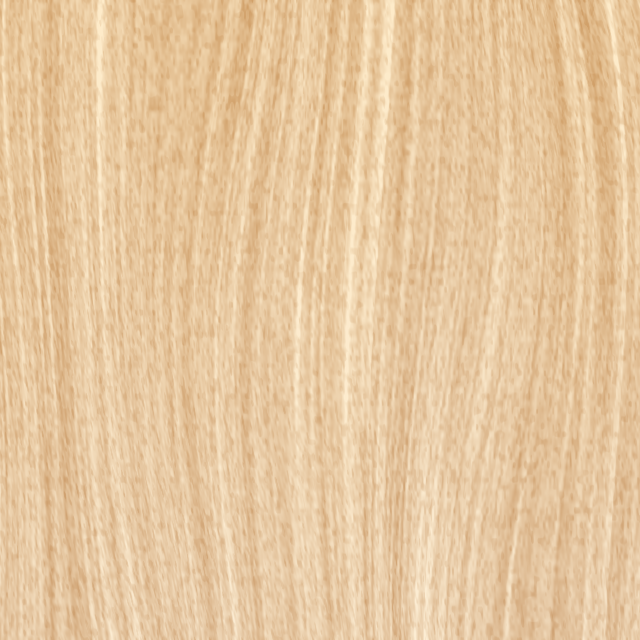
Give the GLSL for this texture, as a three.js fragment shader.

```glsl
// Pale beech-like wood: long, fine vertical grain built from stretched value
// noise at several widths, bent by smooth waves, with pale streaks, growth
// lines and short dark pores on top.
#define DARK_WOOD vec3(0.835, 0.665, 0.475)
#define PALE_WOOD vec3(0.970, 0.890, 0.765)
#define TINT_SHIFT vec3(-0.004, 0.003, 0.019)
#define BEND 0.030
#define LEAN 0.011
#define BAND_GAIN 0.34
#define STREAK_GAIN 0.30
#define LINE_GAIN 0.10
#define PORE_GAIN 0.52
#define LINE_COUNT 98.0

varying vec2 vUv;

float hash(vec2 cell) {
  vec3 p = fract(vec3(cell.xyx) * 0.1031);
  p += dot(p, p.yzx + 33.33);
  return fract((p.x + p.y) * p.z);
}

float noise(vec2 p) {
  vec2 cell = floor(p);
  vec2 f = fract(p);
  f = f * f * (3.0 - 2.0 * f);
  float low = mix(hash(cell), hash(cell + vec2(1.0, 0.0)), f.x);
  float high = mix(hash(cell + vec2(0.0, 1.0)), hash(cell + 1.0), f.x);
  return mix(low, high, f.y);
}

// Noise centred on zero
float signedNoise(vec2 p) {
  return noise(p) - 0.5;
}

// Bends straight columns into gently drifting, fanning grain
vec2 bendGrain(vec2 uv) {
  float lean = LEAN * cos((uv.x - 0.2) * 18.0) * (uv.y - 0.5) * 2.0;
  float drift = BEND * sin(uv.x * 4.5 + uv.y * 3.4 - 1.6);
  float sway = 0.2 * BEND * sin(uv.y * 6.0 - uv.x * 9.0 + 2.0);
  return vec2(uv.x + lean + drift + sway + 2.0, uv.y + 2.0);
}

// Sum of long vertical bands, each finer and stronger than the last
float grainBands(vec2 p) {
  float sum = 0.0;
  float weight = 0.4;
  vec2 scale = vec2(13.0, 0.4);
  for (int i = 0; i < 5; i++) {
    sum += weight * signedNoise(p * scale + float(i) * 23.7);
    scale *= vec2(2.05, 1.5);
    weight = min(weight * 1.4, 1.1);
  }
  return sum;
}

// Narrow pale streaks that fade in and out along their length
float paleStreaks(vec2 p) {
  float thin = smoothstep(0.60, 0.82, noise(p * vec2(115.0, 1.5) + 71.0));
  float wide = smoothstep(0.62, 0.84, noise(p * vec2(62.0, 0.9) + 93.0));
  float fade = 0.4 + 0.6 * noise(p * vec2(14.0, 2.0) + 5.0);
  return (thin + 0.8 * wide) * fade;
}

// Fine, nearly regular growth lines, strong in some areas only
float growthLines(vec2 p) {
  float phase = p.x * LINE_COUNT + 1.4 * noise(p * vec2(18.0, 1.0) + 9.0);
  float strength = smoothstep(0.25, 0.75, noise(p * vec2(6.0, 1.2) + 31.0));
  return sin(6.2832 * phase) * strength;
}

// Short dashes, slightly slanted across the grain
float pores(vec2 p) {
  vec2 q = vec2(p.x + 0.12 * p.y, p.y);
  float fibre = signedNoise(q * vec2(320.0, 100.0));
  float dash = smoothstep(0.55, 0.85, noise(q * vec2(270.0, 84.0) + 57.0));
  return 0.75 * fibre - 0.45 * (dash - 0.22);
}

void main() {
  vec2 grain = bendGrain(vUv);

  // Pores break up the edges of the stripes
  vec2 rough = grain;
  rough.x += 0.0013 * signedNoise(grain * vec2(190.0, 95.0) + 13.0);

  float tone = 0.49;
  tone += BAND_GAIN * grainBands(rough);
  tone += STREAK_GAIN * (paleStreaks(rough) - 0.21);
  tone += LINE_GAIN * growthLines(rough);
  tone += PORE_GAIN * pores(grain);

  // Broad pale and dark areas
  tone += 0.07 * signedNoise(grain * vec2(5.0, 1.2) + 63.0);

  // Honey at the top, rosier and greyer toward the bottom
  float rosy = 0.5 - vUv.y + 0.4 * signedNoise(grain * vec2(9.0, 1.2) + 80.0);
  vec3 wood = mix(DARK_WOOD, PALE_WOOD, clamp(tone, -0.15, 1.15));
  wood += TINT_SHIFT * clamp(rosy * 2.0, -1.0, 1.0);

  gl_FragColor = vec4(clamp(wood, 0.0, 1.0), 1.0);
}
```
